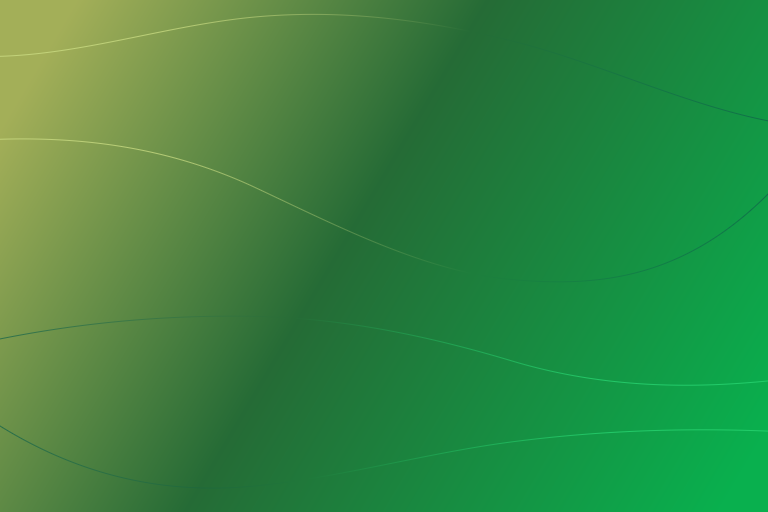
Write a WebGL 2 fragment shader that draws this background.

```glsl
#version 300 es
precision highp float;
// A diagonal gradient runs from olive through deep green to emerald,
// crossed by four hairline waves. Each wave is a piecewise cubic whose
// tint fades out midway and returns in a second colour.

uniform vec2 u_resolution;
out vec4 fragColor;

// Lengths are in canvas heights; the layout is 3:2.
const float ASPECT = 1.5;
const vec3 OLIVE = vec3(0.640, 0.685, 0.345);
const vec3 DEEP_GREEN = vec3(0.145, 0.420, 0.210);
const vec3 EMERALD = vec3(0.035, 0.690, 0.305);
const vec2 GRADIENT_AXIS = vec2(0.861, -0.509);
const vec3 GRADIENT_STOPS = vec3(0.13, 0.82, 1.72);

const vec3 PALE_LINE = vec3(0.80, 0.87, 0.52);
const vec3 TEAL_LINE = vec3(0.06, 0.38, 0.29);
const vec3 BRIGHT_LINE = vec3(0.16, 0.84, 0.45);
const float LINE_WIDTH = 0.002;
const float FADE_LENGTH = 0.6;
const float LINE_OPACITY = 0.75;

// Height and slope of each wave at four evenly spaced knots.
const int WAVE_COUNT = 4;
const float KNOT_STEP = ASPECT / 3.0;
const vec4 HEIGHTS[WAVE_COUNT] = vec4[](
    vec4(0.890, 0.967, 0.920, 0.764),
    vec4(0.728, 0.633, 0.454, 0.621),
    vec4(0.338, 0.382, 0.295, 0.256),
    vec4(0.168, 0.051, 0.137, 0.158));
const vec4 SLOPES[WAVE_COUNT] = vec4[](
    vec4(0.03, 0.09, -0.25, -0.20),
    vec4(0.03, -0.47, -0.09, 1.00),
    vec4(0.20, -0.02, -0.30, 0.10),
    vec4(-0.62, 0.10, 0.13, -0.04));
const vec4 FADE_CENTERS = vec4(0.92, 0.92, 0.57, 0.60);

vec3 background(vec2 p) {
    float t = dot(p - vec2(0.0, 1.0), GRADIENT_AXIS);
    float toDeep = (t - GRADIENT_STOPS.x) / (GRADIENT_STOPS.y - GRADIENT_STOPS.x);
    float toEmerald = (t - GRADIENT_STOPS.y) / (GRADIENT_STOPS.z - GRADIENT_STOPS.y);
    vec3 color = mix(OLIVE, DEEP_GREEN, clamp(toDeep, 0.0, 1.0));
    return mix(color, EMERALD, clamp(toEmerald, 0.0, 1.0));
}

// Hermite interpolation, corrected by slope to approximate true distance.
float waveDistance(vec2 p, vec4 heights, vec4 slopes) {
    int k = clamp(int(p.x / KNOT_STEP), 0, 2);
    float t = p.x / KNOT_STEP - float(k);
    float rise = heights[k + 1] - heights[k];
    float m0 = slopes[k] * KNOT_STEP;
    float m1 = slopes[k + 1] * KNOT_STEP;
    float a = m0 + m1 - 2.0 * rise;
    float b = 3.0 * rise - 2.0 * m0 - m1;
    float height = ((a * t + b) * t + m0) * t + heights[k];
    float slope = ((3.0 * a * t + 2.0 * b) * t + m0) / KNOT_STEP;
    return abs(p.y - height) * inversesqrt(1.0 + slope * slope);
}

// Share of a pixel-wide window covered by the line.
float lineCoverage(float d, float pixel) {
    float halfLine = 0.5 * LINE_WIDTH;
    float upper = min(d + 0.5 * pixel, halfLine);
    float lower = max(d - 0.5 * pixel, -halfLine);
    return max(upper - lower, 0.0) / pixel;
}

void main() {
    vec2 p = gl_FragCoord.xy / u_resolution * vec2(ASPECT, 1.0);
    float pixel = 1.0 / u_resolution.y;
    vec3 color = background(p);

    for (int i = 0; i < WAVE_COUNT; i++) {
        bool upperPair = i < 2;
        vec3 leftTint = upperPair ? PALE_LINE : TEAL_LINE;
        vec3 rightTint = upperPair ? TEAL_LINE : BRIGHT_LINE;
        float offset = p.x - FADE_CENTERS[i];
        vec3 tint = offset < 0.0 ? leftTint : rightTint;
        float strength = LINE_OPACITY * min(abs(offset) / FADE_LENGTH, 1.0);
        float d = waveDistance(p, HEIGHTS[i], SLOPES[i]);
        color = mix(color, tint, strength * lineCoverage(d, pixel));
    }
    fragColor = vec4(color, 1.0);
}
```
